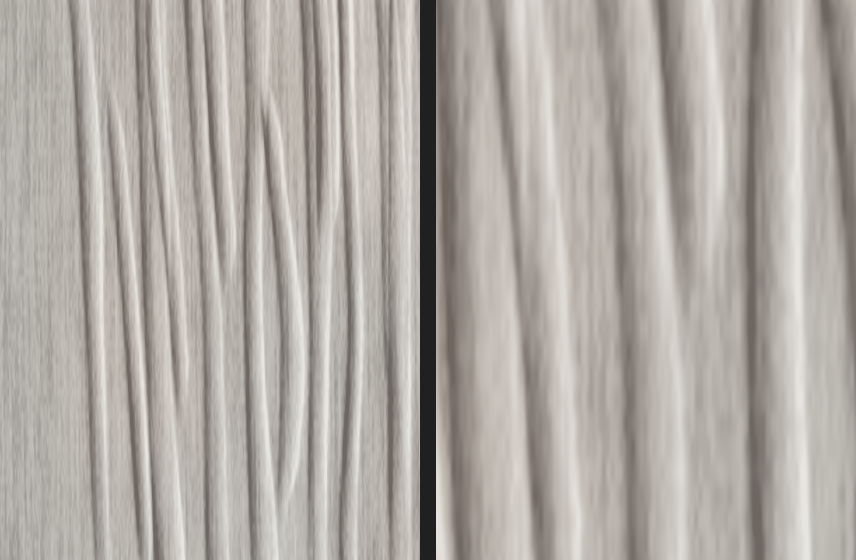
Left, the full canvas; right, a detail of the centre.
Write a Shadertoy shader that draws this texture.

```glsl
// Pale plaster with long vertical folds, lit from the right and finely brushed.

const vec3 SHADOW_COLOR = vec3(0.47, 0.44, 0.42);
const vec3 BODY_COLOR = vec3(0.728, 0.708, 0.682);
const vec3 LIGHT_COLOR = vec3(0.89, 0.88, 0.86);
const vec3 WARM_TINT = vec3(0.010, -0.002, -0.004);

const int FOLD_COUNT = 13;
const float FIRST_FOLD = 0.17;      // the area left of this stays flat
const float FOLD_LEAN = 0.075;      // drift to the right going down
const float FOLD_WANDER = 0.035;
const float SHADOW_DEPTH = 1.1;
const float RIDGE_HEIGHT = 0.95;
const float SWELL_STRENGTH = 0.8;
const float STREAK_STRENGTH = 0.52;
const float GRAIN_STRENGTH = 0.30;

float hash(vec2 p) {
    return fract(sin(dot(p, vec2(127.1, 311.7))) * 43758.5453);
}

float noise(vec2 p) {
    vec2 cell = floor(p);
    vec2 f = fract(p);
    f = f * f * (3.0 - 2.0 * f);
    float low = mix(hash(cell), hash(cell + vec2(1, 0)), f.x);
    float high = mix(hash(cell + vec2(0, 1)), hash(cell + vec2(1, 1)), f.x);
    return mix(low, high, f.y);
}

// Bell curve with a different softness on each side
float bell(float d, float leftWidth, float rightWidth) {
    float t = d / (d < 0.0 ? leftWidth : rightWidth);
    return exp(-t * t);
}

// Returns the strongest shadow and the strongest ridge light at a point
vec2 folds(vec2 uv) {
    vec2 shade = vec2(0.0);
    for (int i = 0; i < FOLD_COUNT; i++) {
        float id = float(i);
        float place = (id + 0.6 * hash(vec2(id, 3.0))) / float(FOLD_COUNT);
        float edge = mix(FIRST_FOLD, 1.0, place);
        edge += FOLD_LEAN * (1.0 - uv.y) * (1.0 - place);
        edge += FOLD_WANDER * (noise(vec2(uv.y * 2.3, id * 7.0)) - 0.5);

        // Every second fold is shorter and tapers to a point
        float life = 1.0;
        if (i % 2 == 1) {
            float middle = mix(0.3, 0.95, hash(vec2(id, 5.0)));
            float reach = mix(0.38, 0.62, hash(vec2(id, 9.0)));
            life = 1.0 - smoothstep(0.65, 1.0, abs(uv.y - middle) / reach);
            edge -= 0.03 * (uv.y - middle);
        }

        float width = mix(0.032, 0.056, hash(vec2(id, 11.0)));
        width *= mix(0.35, 1.0, life);
        width *= 0.75 + 0.5 * noise(vec2(uv.y * 3.0, id * 5.0 + 2.0));
        float strength = life * (0.65 + 0.5 * noise(vec2(uv.y * 4.0, id * 3.0 + 40.0)));

        // Soft slopes with a crisp core along each edge
        float d = uv.x - edge;
        float shadow = 0.78 * bell(d, 0.007, 0.009 + 0.2 * width);
        shadow += 0.3 * bell(d, 0.0035, 0.006);
        float ridge = 0.75 * bell(d - width, 0.4 * width, 0.006);
        ridge += 0.35 * bell(d - width, 0.006, 0.0035);
        shade = max(shade, strength * vec2(shadow, ridge));
    }
    return shade;
}

// Broad soft creases, growing toward the right side
float swell(vec2 uv) {
    float slanted = uv.x + 0.06 * uv.y;
    float wave = noise(vec2(slanted * 17.0, uv.y * 2.6 + 8.0)) - 0.5;
    return wave * mix(0.05, 1.0, smoothstep(0.45, 0.95, uv.x));
}

// Fine brush marks running along the folds, centered on zero
float streaks(vec2 uv) {
    float x = uv.x + 0.025 * noise(vec2(uv.x * 3.0, uv.y * 2.0));
    float fine = noise(vec2(x * 210.0, uv.y * 9.0)) - 0.5;
    float medium = noise(vec2(x * 110.0, uv.y * 5.0 + 20.0)) - 0.5;
    float wide = noise(vec2(x * 34.0, uv.y * 2.0 + 50.0)) - 0.5;
    return 0.75 * fine + 0.4 * medium + 0.15 * wide;
}

void mainImage(out vec4 fragColor, in vec2 fragCoord) {
    vec2 uv = fragCoord / iResolution.xy;

    // Relief
    vec2 shade = folds(uv);
    float tone = RIDGE_HEIGHT * shade.y * (1.0 - 0.75 * shade.x);
    tone -= SHADOW_DEPTH * shade.x;
    tone += SWELL_STRENGTH * swell(uv);

    // Surface
    tone += STREAK_STRENGTH * streaks(uv);
    tone += GRAIN_STRENGTH * (noise(uv * vec2(300.0, 70.0)) - 0.5);
    tone -= 0.10 * (1.0 - smoothstep(0.0, 0.25, uv.x));

    // Color
    vec3 color = mix(BODY_COLOR, SHADOW_COLOR, clamp(-tone, 0.0, 1.15));
    color = mix(color, LIGHT_COLOR, clamp(tone, 0.0, 1.1));
    color += WARM_TINT * (2.0 * noise(uv * vec2(3.0, 2.5) + 4.0) - 1.0);

    fragColor = vec4(color, 1.0);
}
```
